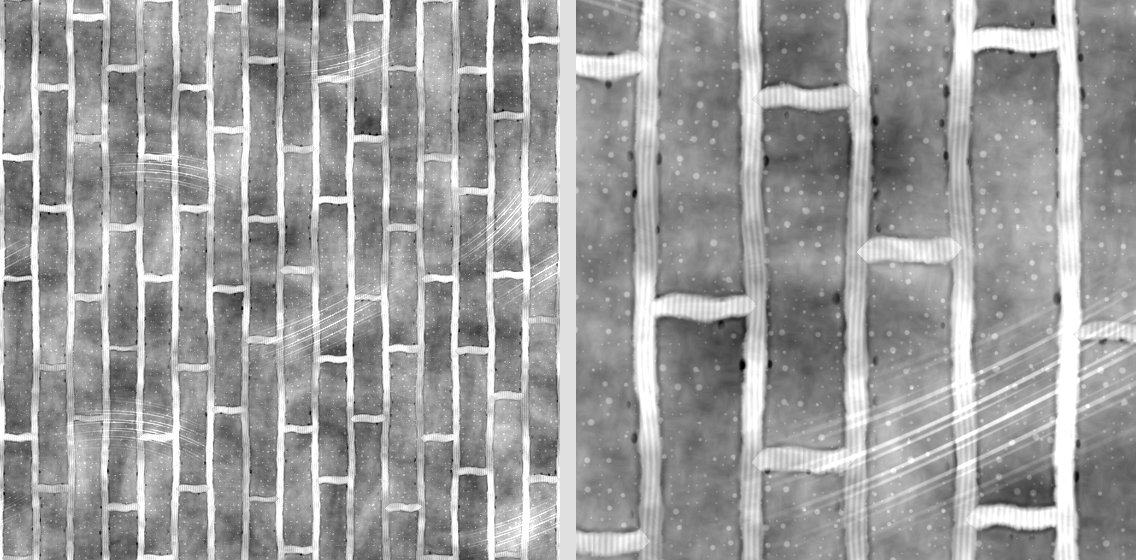
Left: the whole. Right: its middle third, enlarged.
Reproduce this texture procedurally as a Shadertoy shader.

```glsl
// Worn grey brickwork standing on end: 16 columns of alternating long and short bricks.
// Wobbly pale mortar comes from line distances; warped layered sines give stains,
// jittered cells give specks and pits, and a loop lays bundles of curved scuffs.

const float COLUMNS = 16.0;
const float PAIRS = 2.0;            // long + short brick pairs per column
const float SHORT_SHARE = 0.432;    // short brick's part of a pair
const float FIRST_JOINT = 0.5625;   // joint phase of the first column, in pairs
const float COLUMN_STEP = 0.25;     // joint phase shift per column
const float MORTAR_HALF = 0.0058;
const float EDGE_SOFT = 0.0022;
const float WOBBLE = 0.0022;
const float BRICK_TONE = 0.505;
const float BRICK_SPREAD = 0.12;
const float STAIN = 0.125;
const float MORTAR_DIM = 0.70;
const float MORTAR_BRIGHT = 1.02;
const int SCUFFS = 7;

float hash(vec2 p) {
    return fract(sin(dot(p, vec2(127.1, 311.7))) * 43758.545);
}

// Layered sines, turned and warped at every octave; about -1 to 1
float clouds(vec2 p) {
    float sum = 0.0, amp = 1.0;
    for (int i = 0; i < 5; i++) {
        p = mat2(0.8, 0.6, -0.6, 0.8) * p * 1.7 + 1.3;
        p += 0.65 * sin(p.yx + float(i) * 2.1);
        sum += amp * sin(p.x) * sin(p.y);
        amp *= 0.6;
    }
    return sum;
}

// One jittered dot per cell, kept for the given share of cells
float specks(vec2 p, float share) {
    vec2 cell = floor(p);
    vec2 jitter = vec2(hash(cell + 3.1), hash(cell + 7.7));
    float radius = mix(0.12, 0.28, hash(cell + 5.3));
    float dist = length(p - cell - 0.3 - 0.4 * jitter);
    return (1.0 - smoothstep(0.4 * radius, radius, dist)) * step(hash(cell), share);
}

// Position of a vertical mortar line at height y
float lineX(float k, float y) {
    float id = mod(k, COLUMNS);
    float sway = sin(y * 18.85 + id * 2.4) + 0.5 * sin(y * 43.98 + id * 4.1);
    return k / COLUMNS + 0.001 + WOBBLE * 0.7 * sway;
}

// Irregular lag of the bond in some columns
float bondDrift(float column) {
    return -0.03 * step(abs(column - 7.5), 1.6)
         - (0.062 + 0.02 * (column - 13.0)) * step(12.5, column);
}

// Bundles of fine curved streaks with a faint haze
float scuffs(vec2 p) {
    float sum = 0.0;
    for (int i = 0; i < SCUFFS; i++) {
        float n = float(i);
        vec2 centre = fract(vec2(0.90, 0.40) + n * vec2(-0.32, 0.18));
        float angle = mix(0.75, 0.15, min(n, 1.0)) + 0.35 * sin(n * 2.3);
        vec2 q = p - centre;
        q -= round(q);
        q = mat2(cos(angle), sin(angle), -sin(angle), cos(angle)) * q;
        q = vec2(q.x, q.y + (1.4 * sin(n * 1.9 + 1.0)) * q.x * q.x);
        vec2 size = vec2(0.095, 0.032) * (0.75 + 0.4 * hash(vec2(n, 4.0)));
        float mask = exp(-dot(q / size, q / size));
        float streak = sin(q.y * 720.0 + 3.0 * sin(q.x * 14.0 + q.y * 40.0))
                     * sin(q.y * 410.0 + 2.0 * sin(q.x * 9.0 + n) + n);
        sum += mask * (0.12 + 0.34 * smoothstep(0.0, 0.9, streak));
    }
    return sum;
}

void mainImage(out vec4 fragColor, in vec2 fragCoord) {
    vec2 p = fragCoord / iResolution.xy;
    p.y = 1.0 - p.y;
    float fine = clouds(p * 75.0);
    float broad = clouds(p * 13.0);

    // Vertical mortar and column number
    float k = round(p.x * COLUMNS);
    float offset = p.x - lineX(k, p.y);
    float column = mod(k - step(offset, 0.0), COLUMNS);
    float distV = abs(offset);

    // Cross joints, brick and joint numbers
    float lean = 0.0012 * sin(p.x * 150.0 + column * 3.0);
    float along = (p.y + lean) * PAIRS - FIRST_JOINT + COLUMN_STEP * column - bondDrift(column);
    float t = fract(along);
    float pair = floor(along);
    float distH = min(min(t, 1.0 - t), abs(t - SHORT_SHARE)) / PAIRS;
    float brick = mod(2.0 * pair + step(SHORT_SHARE, t), 2.0 * PAIRS);
    float joint = mod(2.0 * pair + step(0.5 * SHORT_SHARE, t)
                + step(0.5 + 0.5 * SHORT_SHARE, t), 2.0 * PAIRS);
    float jointHash = hash(vec2(column, joint) + 11.0);
    float halfH = MORTAR_HALF * mix(0.6, 1.05, smoothstep(0.0, 0.3, jointHash));
    float d = min(distV - MORTAR_HALF, distH - halfH) + 0.0010 * fine;

    // Brick face: stains, grain, pale specks
    float tone = BRICK_TONE + BRICK_SPREAD * (hash(vec2(column, brick)) - 0.5);
    tone += STAIN * broad + 0.035 * fine + 0.025 * clouds(p * 170.0);
    tone += 0.17 * specks(p * 95.0, 0.4) + 0.10 * specks(p * 190.0 + 0.4, 0.3);

    // Grimy brick rim and dark pits along it
    float rim = smoothstep(0.0, 0.0015, d) * (1.0 - smoothstep(0.0015, 0.005, d));
    tone -= rim * (0.10 + 0.08 * fine);
    tone -= 0.28 * specks(p * vec2(75.0, 48.0), 0.4) * (1.0 - smoothstep(0.002, 0.009, d));

    // Mortar: bright and dull stretches, grainy, with a soft glow
    float glow = smoothstep(-0.7, 0.7, clouds(p * 9.0 + 4.0));
    float level = distH - halfH < distV - MORTAR_HALF ? mix(glow, jointHash, 0.6) : glow;
    float mortar = mix(MORTAR_DIM, MORTAR_BRIGHT, level) + 0.07 * fine;
    mortar += 0.05 * sin(offset * 1800.0 + 2.0 * sin(p.y * 60.0));
    tone += 0.09 * level * exp(-max(d, 0.0) / 0.009);
    float soft = max(EDGE_SOFT, 0.7 / iResolution.y);
    tone = mix(tone, mortar, 1.0 - smoothstep(-soft, soft, d));

    tone += scuffs(p);
    fragColor = vec4(vec3(clamp(tone, 0.0, 1.0)), 1.0);
}
```
